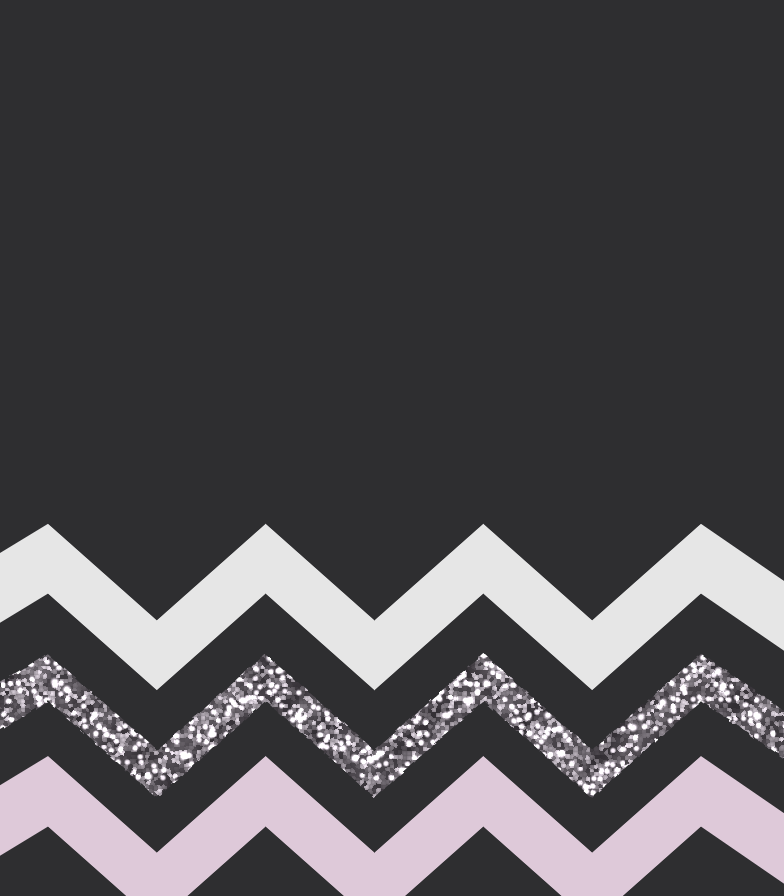
Reproduce this background procedurally as a Shadertoy shader.

```glsl
// Three chevron bands (pale grey, silver glitter, pink) on a charcoal ground.
// Each band is the gap between two folded zigzag lines; the glitter is
// cellular noise at a fine scale with scattered larger sparkles on top.

const float HALF_PERIOD = 0.1211;
const float FIRST_PEAK = 0.0534;
const float LAST_PEAK = 0.7799;

vec3 hash3(vec2 cell) {
    vec3 q = fract(cell.xyx * vec3(0.1031, 0.1030, 0.0973));
    q += dot(q, q.yxz + 33.33);
    return fract((q.xxy + q.yzz) * q.zyx);
}

// Depth of the zigzag below its peaks; the outer arms are flatter
float zigzag(float x) {
    float fold = abs(mod(x - FIRST_PEAK + HALF_PERIOD, 2.0 * HALF_PERIOD) - HALF_PERIOD);
    float slope = x < FIRST_PEAK ? 0.61 : (x > LAST_PEAK ? 0.69 : 0.89);
    return slope * fold;
}

// Smooth coverage between an upper and a lower peak height
float band(float height, float upper, float lower) {
    float soft = 0.75 / iResolution.y;
    return smoothstep(-soft, soft, upper - height)
         * smoothstep(-soft, soft, height - lower);
}

// Nearest flake: x = distance, y = its random brightness
vec2 flake(vec2 p) {
    vec2 cell = floor(p);
    vec2 nearest = vec2(9.0, 0.0);
    for (int j = -1; j <= 1; j++) {
        for (int i = -1; i <= 1; i++) {
            vec2 id = cell + vec2(i, j);
            vec3 rnd = hash3(id);
            float d = length(id + 0.15 + 0.7 * rnd.xy - p);
            if (d < nearest.x) nearest = vec2(d, rnd.z);
        }
    }
    return nearest;
}

vec3 glitter(vec2 p) {
    // Fine flakes, mostly dim with a few bright ones
    vec2 fine = flake(p * 210.0);
    float light = 0.20 + 0.72 * fine.y * fine.y * (1.0 - 0.45 * fine.x);

    // Slow drift of brightness along the band
    float drift = sin(p.x * 61.0 + 2.0 * sin(p.y * 47.0)) + sin(p.x * 113.0 - p.y * 89.0);
    light += 0.05 + 0.035 * drift;

    // Medium flakes and rare large sparkles
    vec2 medium = flake(p * 125.0 + 37.0);
    light += 0.75 * step(0.68, medium.y) * smoothstep(0.55, 0.15, medium.x);
    vec2 large = flake(p * 62.0 + 91.0);
    light += 0.9 * step(0.82, large.y) * smoothstep(0.38, 0.05, large.x);

    return clamp(light * vec3(1.0, 0.97, 1.0) + vec3(0.01, 0.0, 0.015), 0.0, 1.0);
}

void mainImage(out vec4 fragColor, in vec2 fragCoord) {
    vec2 p = fragCoord / iResolution.xy * vec2(0.8724, 1.0);
    float height = p.y + zigzag(p.x);

    vec3 color = vec3(0.18, 0.18, 0.19);
    color = mix(color, vec3(0.90), band(height, 0.4154, 0.3375));
    color = mix(color, vec3(0.87, 0.79, 0.85), band(height, 0.1562, 0.0775));

    // The glitter band has a slightly grainy outline
    float ragged = height + 0.003 * (flake(p * 180.0).y - 0.5);
    color = mix(color, glitter(p), band(ragged, 0.2705, 0.2175));

    fragColor = vec4(color, 1.0);
}
```
